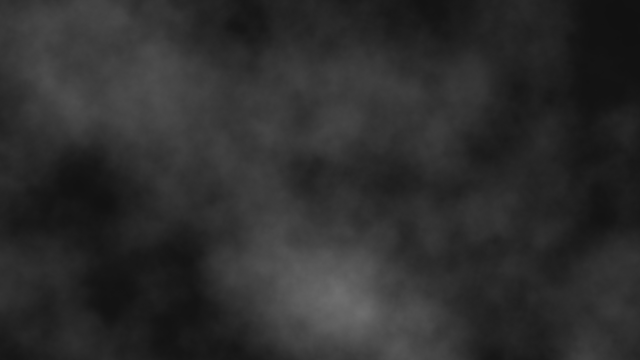
Write a Shadertoy shader that draws this texture.

```glsl
// Dark grey smoke with soft drifting clouds and one bright billow near the bottom.

const int OCTAVES = 7;
const int PATCHES = 10;

// Broad patches: centre x, centre y, radius, brightness change (canvas heights).
const vec4 patches[PATCHES] = vec4[](
    vec4(0.98, 0.17, 0.26,  0.26),
    vec4(0.22, 0.85, 0.28,  0.09),
    vec4(0.92, 0.72, 0.25,  0.06),
    vec4(0.00, 0.52, 0.10,  0.06),
    vec4(1.68, 0.05, 0.11,  0.10),
    vec4(1.30, 0.38, 0.12,  0.05),
    vec4(0.42, 0.12, 0.28, -0.07),
    vec4(1.75, 0.85, 0.30, -0.05),
    vec4(0.22, 0.52, 0.18, -0.04),
    vec4(0.68, 1.00, 0.20, -0.04));

float hash(vec2 cell) {
    vec3 q = fract(cell.xyx * 0.1031);
    q += dot(q, q.yzx + 33.33);
    return fract((q.x + q.y) * q.z);
}

// Smoothly interpolated value noise, 0 to 1.
float valueNoise(vec2 p) {
    vec2 cell = floor(p);
    vec2 f = fract(p);
    vec2 blend = f * f * f * (f * (f * 6.0 - 15.0) + 10.0);
    float low = mix(hash(cell), hash(cell + vec2(1, 0)), blend.x);
    float high = mix(hash(cell + vec2(0, 1)), hash(cell + vec2(1, 1)), blend.x);
    return mix(low, high, blend.y);
}

// Rotated octaves of noise, centred on zero.
float cloudNoise(vec2 p, float gain) {
    const mat2 turn = mat2(0.8, 0.6, -0.6, 0.8);
    float sum = 0.0;
    float amplitude = 0.5;
    for (int i = 0; i < OCTAVES; i++) {
        sum += amplitude * (valueNoise(p) - 0.5);
        p = turn * p * 2.03 + 17.3;
        amplitude *= gain;
    }
    return sum;
}

float softPatch(vec2 p, vec2 centre, float radius) {
    vec2 d = (p - centre) / radius;
    return exp(-dot(d, d));
}

// Keeps shadows above a floor with a smooth knee.
float softFloor(float value, float level, float knee) {
    float d = value - level;
    return level + 0.5 * (d + sqrt(d * d + knee * knee));
}

void mainImage(out vec4 fragColor, in vec2 fragCoord) {
    vec2 p = fragCoord / iResolution.y;

    // Bend the patch outlines so that they look like vapour.
    vec2 drift = vec2(cloudNoise(p * 3.5 + 4.1, 0.5),
                      cloudNoise(p * 3.5 + 31.7, 0.5));
    vec2 bent = p + 0.25 * drift;

    float grey = 0.145;
    for (int i = 0; i < PATCHES; i++) {
        grey += patches[i].w * softPatch(bent, patches[i].xy, patches[i].z);
    }

    // Cloud texture, stronger where the smoke is lit.
    float texture1 = cloudNoise(p * 4.0 + 9.2, 0.52);
    grey += texture1 * (0.24 + 0.35 * grey);

    fragColor = vec4(vec3(softFloor(grey, 0.065, 0.03)), 1.0);
}
```
